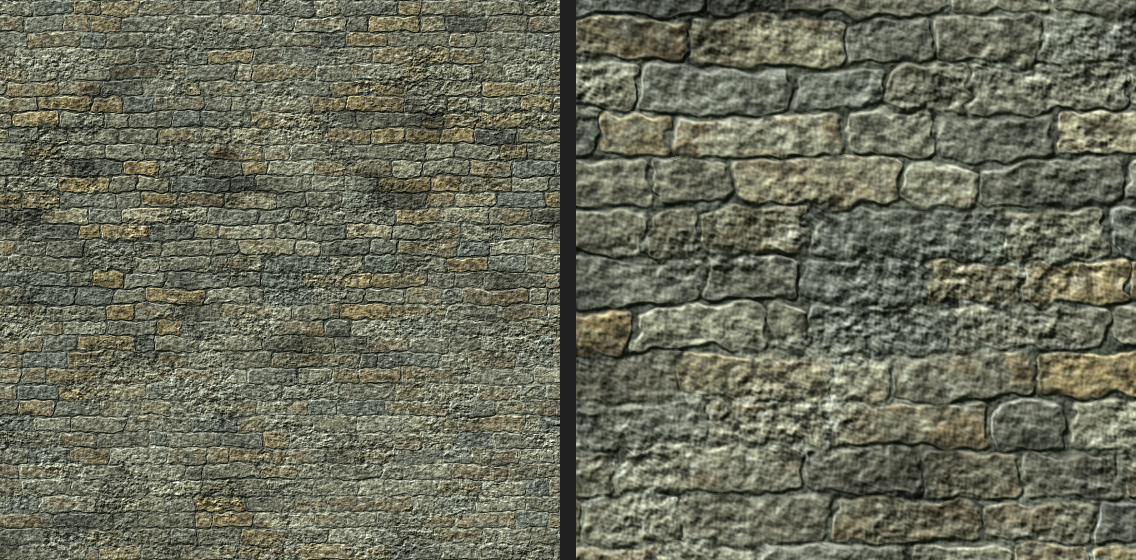
Left: the whole. Right: its middle third, enlarged.
Reproduce this texture procedurally as a Shadertoy shader.

```glsl
const float ROWS = 35.0;
const float COLUMNS = 14.0;
const float JOINT_JITTER = 0.72;      // share of a brick length
const float MORTAR_HALF = 0.0017;     // canvas units from here on
const float CORNER = 0.0045;
const float EDGE_SOFT = 0.0013;
const float WAVE = 0.0075;
const float RAGGED = 0.0048;
const vec2 LIGHT_STEP = vec2(-0.0012, 0.0018);
const float RELIEF = 0.68;
const float EXPOSURE = 0.98;
const float TAU = 6.2831853;

const vec3 GREY_BRICK = vec3(0.45, 0.455, 0.385);
const vec3 OCHRE_BRICK = vec3(0.55, 0.505, 0.36);
const vec3 SLATE_BRICK = vec3(0.41, 0.435, 0.39);
const vec3 PALE_BRICK = vec3(0.56, 0.57, 0.48);
const vec3 RUST = vec3(0.50, 0.40, 0.27);
const vec3 DARK_MORTAR = vec3(0.25, 0.27, 0.23);
const vec3 PALE_MORTAR = vec3(0.50, 0.52, 0.45);
const vec3 LIME = vec3(0.74, 0.78, 0.73);
const vec3 SOOT = vec3(0.07, 0.09, 0.06);

struct Wall {
    float height;
    float face;     // 1 on a brick, 0 in a joint
    float grain;
    float lumps;
    float damage;
    vec2 id;
};

float hash(vec2 cell, float seed) {
    uvec3 q = uvec3(ivec3(vec3(cell, seed)));
    uint n = q.x * 1597u + q.y * 51749u + q.z * 7919u;
    n = (n ^ (n >> 15u)) * 73939u + 12345u;
    n = (n ^ (n >> 13u)) * 85711u;
    n ^= n >> 16u;
    return float(n & 65535u) / 65535.0;
}

float corner(vec2 cell, vec2 offset, vec2 f, vec2 period) {
    float angle = TAU * hash(mod(cell + offset, period), period.x);
    return dot(vec2(cos(angle), sin(angle)), f - offset);
}

// Gradient noise that tiles over the unit square.
float noise(vec2 uv, vec2 period) {
    vec2 p = uv * period;
    vec2 i = floor(p), f = p - i;
    vec2 s = f * f * f * (f * (f * 6.0 - 15.0) + 10.0);
    float low = mix(corner(i, vec2(0, 0), f, period), corner(i, vec2(1, 0), f, period), s.x);
    float high = mix(corner(i, vec2(0, 1), f, period), corner(i, vec2(1, 1), f, period), s.x);
    return mix(low, high, s.y);
}

float fbm(vec2 uv, vec2 period) {
    float sum = 0.0, amplitude = 1.0;
    for (int i = 0; i < 3; i++) {
        sum += amplitude * noise(uv, period);
        period *= 2.0;
        amplitude *= 0.6;
    }
    return sum;
}

float joint(float k, float row) {
    return k + JOINT_JITTER * (hash(vec2(mod(k, COLUMNS), row), 3.0) - 0.5);
}

Wall wallAt(vec2 uv) {
    Wall w;
    w.grain = fbm(uv, vec2(112.0, 128.0));
    w.lumps = fbm(uv, vec2(44.0, 62.0));
    w.damage = smoothstep(-0.2, 0.5, fbm(uv, vec2(7.0, 11.0)));

    // Uneven courses and chipped edges
    vec2 p = uv + WAVE * vec2(noise(uv, vec2(19.0, 23.0)), noise(uv, vec2(13.0, 17.0)));
    float chips = RAGGED * (0.7 + w.damage);
    p += chips * vec2(fbm(uv, vec2(57.0, 61.0)), noise(uv, vec2(67.0, 71.0)));

    // Brick between two shifted joints
    float course = floor(p.y * ROWS);
    float row = mod(course, ROWS);
    float x = p.x * COLUMNS + 0.5 * mod(row, 2.0) + 0.4 * hash(vec2(row, 0.0), 5.0);
    float k = floor(x);
    if (x < joint(k, row)) k -= 1.0;
    else if (x >= joint(k + 1.0, row)) k += 1.0;
    float left = joint(k, row), right = joint(k + 1.0, row);
    w.id = vec2(mod(k, COLUMNS), row);

    // Rounded box distance
    vec2 center = vec2(0.5 * (left + right) / COLUMNS, (course + 0.5) / ROWS);
    vec2 halfSize = vec2(0.5 * (right - left) / COLUMNS, 0.5 / ROWS) - MORTAR_HALF;
    vec2 q = abs(vec2(x / COLUMNS, p.y) - center) - halfSize + CORNER;
    float d = length(max(q, 0.0)) + min(max(q.x, q.y), 0.0) - CORNER;
    float soft = max(EDGE_SOFT, 0.7 / iResolution.y);
    w.face = 1.0 - smoothstep(-soft, soft, d + 0.003 * w.lumps + 0.0015 * w.grain);

    float lift = 0.55 + 0.5 * hash(w.id, 7.0);
    w.height = w.face * lift * (1.0 - 0.5 * w.damage);
    w.height += w.grain * (0.6 + 0.55 * w.damage) + w.lumps * (0.3 + 1.1 * w.damage);
    return w;
}

void mainImage(out vec4 fragColor, in vec2 fragCoord) {
    vec2 uv = fragCoord / iResolution.xy;
    Wall w = wallAt(uv);
    float slope = w.height - wallAt(uv + LIGHT_STEP).height;
    float wash = smoothstep(-0.4, 0.4, fbm(uv, vec2(3.0, 5.0)) + 0.25 * cos(TAU * (uv.y - 0.2)));
    float blotch = fbm(uv, vec2(29.0, 43.0));

    // Brick tones
    float tone = hash(w.id, 11.0);
    vec3 brick = mix(SLATE_BRICK, GREY_BRICK, smoothstep(0.0, 0.35, tone));
    float ochre = smoothstep(0.45, 0.85, tone + 0.3 * blotch);
    brick = mix(brick, OCHRE_BRICK, ochre * (1.0 - 0.65 * wash));
    brick = mix(brick, PALE_BRICK, 0.7 * step(0.8, hash(w.id, 13.0)));
    brick = mix(brick, RUST, 0.55 * smoothstep(0.1, 0.55, blotch) * step(0.5, tone));
    brick *= 0.93 + 0.14 * hash(w.id, 17.0);

    // Mortar, partly smeared over the faces
    vec3 mortar = mix(DARK_MORTAR, PALE_MORTAR, wash);
    float smear = smoothstep(-0.1, 0.5, blotch + 0.5 * w.damage - 0.25);
    vec3 color = mix(mortar, brick, w.face * (1.0 - 0.6 * smear));

    // Soot, lime flecks, relief and open pits
    float soot = smoothstep(0.05, 0.6, fbm(uv + 0.37, vec2(6.0, 10.0)));
    color *= 1.0 - soot * mix(0.36, 0.15, wash);
    float lime = smoothstep(0.15, 0.6, fbm(uv, vec2(71.0, 83.0)));
    color = mix(color, LIME, lime * (0.15 + 0.3 * wash));
    color *= EXPOSURE + 0.4 * w.grain + 0.2 * w.lumps;
    color += RELIEF * slope * (0.33 + 0.4 * color);
    float pit = smoothstep(0.05, 0.5, -w.grain - 0.5 * w.lumps) * (0.3 + 0.5 * w.damage);
    float crevice = smoothstep(0.2, 0.8, -slope) * (0.7 - 0.4 * wash);
    color = mix(color, SOOT, max(pit * (1.0 - 0.65 * w.face), crevice));
    fragColor = vec4(clamp(color, 0.5 * SOOT, vec3(0.95)), 1.0);
}
```
